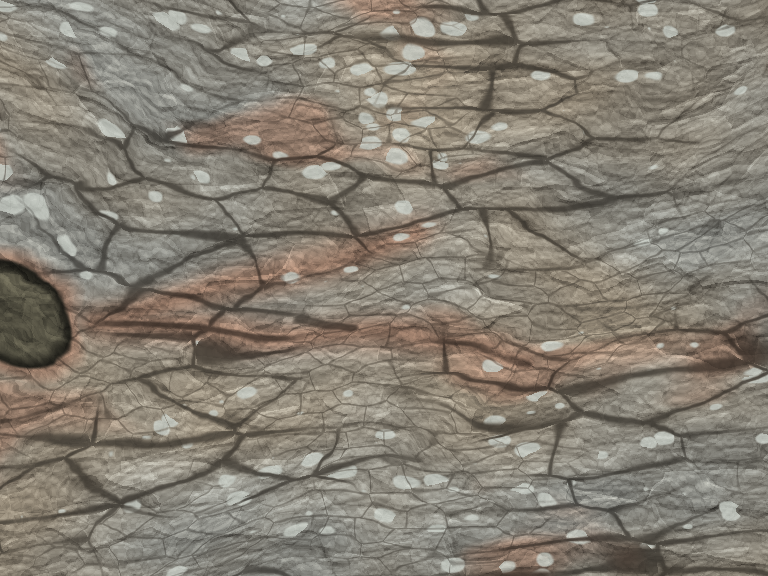
This texture is drawn by a WebGL 2 fragment shader. Its source:

```glsl
#version 300 es
precision highp float;
// Weathered tree bark: long flaky plates that follow a bent grain, split by dark cracks.
// Stretched cellular noise gives plates, flakes and lichen; layered sines bend and tint them.
// A knot, rust-coloured wood and a few gashes are added with distance functions.
uniform vec2 u_resolution;
out vec4 outColor;

#define PLATE_SCALE vec2(5.0, 15.0)
#define SPLIT_SCALE vec2(13.0, 31.0)
#define FLAKE_SCALE vec2(7.0, 23.0)
#define LICHEN_SCALE vec2(21.0, 36.0)
#define CRACK_WIDTH 0.13
#define LIGHT_STEP 0.006
#define BRIGHTNESS 0.535
#define RELIEF_CONTRAST 0.42
#define LIGHT_CONTRAST 0.46
#define WARM vec3(1.07, 0.99, 0.86)
#define COOL vec3(1.0, 1.005, 0.96)
#define RUST vec3(1.19, 0.94, 0.79)

vec3 hash3(vec2 p) {
  vec3 q = fract(p.xyx * vec3(0.1031, 0.1030, 0.0973));
  q += dot(q, q.yxz + 33.33);
  return fract((q.xxy + q.yzz) * q.zyx);
}

// x: distance to the nearest seed, y: distance to the border, z: cell value.
// Upright borders count as farther away, so cracks mostly run along the grain.
vec3 cells(vec2 p) {
  vec2 base = floor(p), nearest = vec2(9.0), second = vec2(9.0);
  float id = 0.0;
  for (int j = -1; j <= 1; j++)
    for (int i = -1; i <= 1; i++) {
      vec2 cell = base + vec2(i, j);
      vec3 h = hash3(cell + 57.0);
      vec2 d = cell + h.xy - p;
      if (dot(d, d) < dot(nearest, nearest)) {
        second = nearest;
        nearest = d;
        id = h.z;
      } else if (dot(d, d) < dot(second, second)) second = d;
    }
  float along = abs(normalize(second - nearest + 1e-5).y);
  float border = length(second) - length(nearest);
  return vec3(length(nearest), border / mix(0.3, 1.0, along * along), id);
}

// Smooth layered sines, roughly -1 to 1.
float blotch(vec2 p) {
  float sum = 0.0, amp = 0.5;
  for (int i = 0; i < 4; i++) {
    p = mat2(0.8, 0.6, -0.6, 0.8) * p * 1.7 + 1.3;
    sum += amp * sin(p.x + 1.5 * sin(p.y));
    amp *= 0.6;
  }
  return sum;
}

// Small wobble that roughens every border.
vec2 ripple(vec2 p) {
  vec2 shift = vec2(0.0);
  float freq = 9.0, amp = 0.012;
  for (int i = 0; i < 6; i++) {
    p = mat2(0.96, 0.28, -0.28, 0.96) * p;
    shift += amp * sin(freq * (p.yx * vec2(1.7, 1.0) + shift) + float(i) * vec2(1.3, 4.1));
    freq *= 1.95;
    amp *= 0.55;
  }
  return shift;
}

// Grain sags across the top and arches across the bottom.
vec2 grain(vec2 p) {
  float sag = 0.22 * (p.x - 0.8) * (p.x - 0.8);
  float arch = -0.1 * (p.x - 1.0) * (p.x - 1.0);
  return vec2(p.x, p.y - mix(arch, sag, smoothstep(0.0, 1.0, p.y)));
}

float relief(vec2 q) {
  float sum = 0.0, amp = 0.31;
  vec2 scale = FLAKE_SCALE;
  for (int i = 0; i < 5; i++) {
    vec3 c = cells(q * scale + float(i) * 17.3);
    sum += amp * (0.6 * c.z + 0.45 - 0.5 * c.x);
    scale *= vec2(2.1, 1.75);
    amp *= 0.78;
  }
  return sum;
}

float segment(vec2 p, vec2 a, vec2 b) {
  vec2 d = b - a;
  return length(p - a - d * clamp(dot(p - a, d) / dot(d, d), 0.0, 1.0));
}

void main() {
  vec2 p = gl_FragCoord.xy / u_resolution.y;
  vec2 wobble = ripple(p);
  vec2 q = grain(p) + wobble;
  vec2 rough = p + wobble;

  // Flakes lit from above
  float height = relief(q);
  float light = height - relief(q + vec2(0.0, LIGHT_STEP));
  float broad = blotch(p * 2.6);
  float tone = BRIGHTNESS + RELIEF_CONTRAST * (height - 0.52) + LIGHT_CONTRAST * light + 0.045 * broad;

  // Cracks that open and close along their length
  float opening = blotch(q * vec2(4.0, 7.0) + 5.0);
  float width = CRACK_WIDTH * max(0.25, 0.9 + 1.2 * opening);
  float border = cells(q * PLATE_SCALE).y;
  float split = cells(q * SPLIT_SCALE + 40.0).y;
  float crack = (1.0 - smoothstep(0.2 * width, width, border)) * smoothstep(-0.55, 0.25, opening);
  crack = max(crack, 0.55 * (1.0 - smoothstep(0.02, 0.16, split)) * smoothstep(-0.2, 0.5, -opening + broad));
  tone -= 0.07 * (1.0 - smoothstep(0.0, 3.5 * width, border));

  // Gashes beside the rust-coloured wood
  float upper = segment(rough, vec2(0.18, 0.45), vec2(0.72, 0.59));
  float lower = segment(rough, vec2(0.18, 0.45), vec2(0.92, 0.385));
  float gash = (1.0 - smoothstep(0.002, 0.009, lower)) * smoothstep(-0.4, 0.3, opening);
  gash = max(gash, 1.0 - smoothstep(0.004, 0.012, segment(rough, vec2(0.53, 0.455), vec2(0.62, 0.42))));
  tone = mix(tone, 0.2 + 0.1 * height, 0.85 * max(crack, gash));

  // Tint
  float knot = length((rough - vec2(0.02, 0.445)) / vec2(0.115, 0.085));
  float rust = 0.9 * exp(-pow(min(upper, lower) / 0.032, 2.0));
  rust = max(rust, 0.7 * smoothstep(0.4, 0.85, blotch(q * vec2(3.0, 6.0) + 11.0)));
  rust = max(rust, 0.9 * (1.0 - smoothstep(1.0, 1.4, knot)));
  float warmth = clamp(0.5 + 0.6 * blotch(q * vec2(2.5, 5.0) + 2.0) + 1.2 * (0.5 - tone), 0.0, 1.0);
  vec3 color = max(tone - 0.05 * rust, 0.08) * mix(mix(COOL, WARM, warmth), RUST, rust);

  // Lichen in loose clusters
  vec3 spot = cells(q * LICHEN_SCALE + 90.0);
  float size = 0.5 * smoothstep(0.8, 1.0, spot.z + 0.12 * blotch(p * 3.0 + 7.0));
  float lichen = (1.0 - smoothstep(size - 0.1, size + 0.03, spot.x)) * step(0.02, size);
  color = mix(color, vec3(0.77, 0.79, 0.76) + 0.25 * light, 0.85 * lichen * (1.0 - crack));

  // Knot with a shaded rim
  vec3 core = vec3(0.29, 0.28, 0.23) * (0.45 + 1.1 * height + light);
  core *= 1.0 - 0.6 * smoothstep(0.75, 0.98, knot);
  color = mix(core, color, smoothstep(0.96, 1.06, knot));

  outColor = vec4(clamp(color, 0.0, 1.0), 1.0);
}
```
